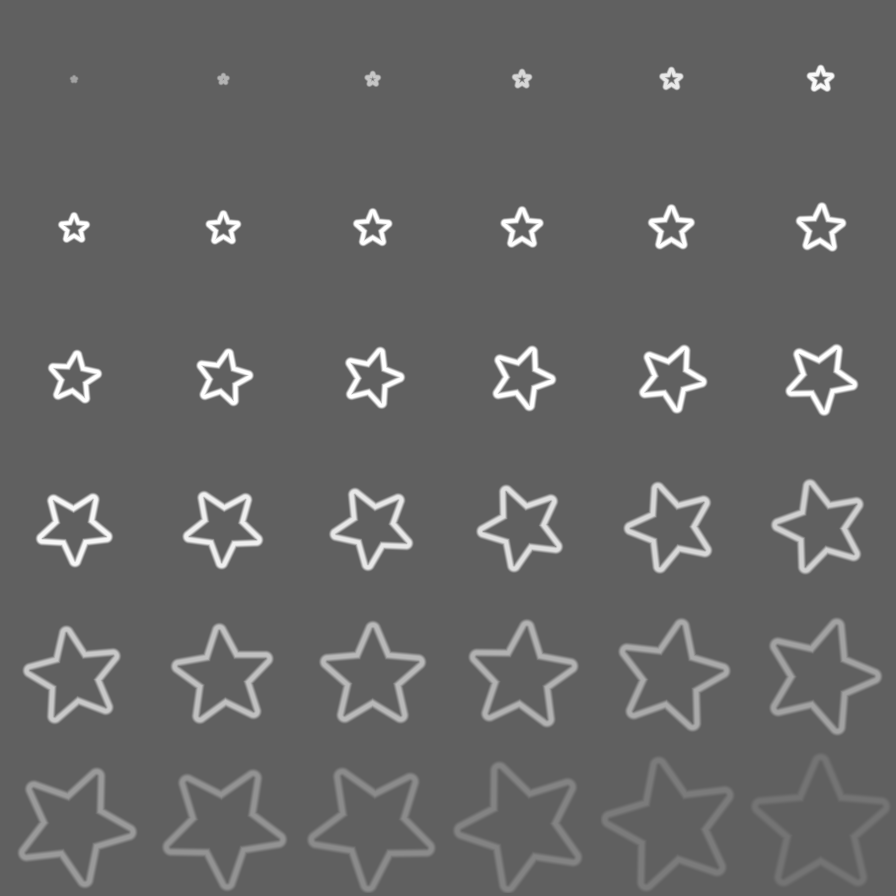
Give the GLSL for this pattern, as a WebGL 1 fragment shader.

```glsl
precision highp float;

uniform vec2 u_resolution;

#define GRID 6.0
#define STAR_CENTER vec2(0.496, 0.469)
#define TIP_RANGE vec2(0.016, 0.460)
#define NOTCH_RATIO 0.42
#define ROUNDING 0.08
#define HALF_WIDTH vec2(0.011, 0.023)
#define SOFTNESS vec2(0.008, 0.017)
#define CELL_MARGIN 0.021
#define BACKGROUND vec3(0.378)
#define LINE_COLOR vec3(1.0)

const float PI = 3.14159265;

// Signed distance to a rounded five-pointed star, turned clockwise
float roundedStar(vec2 p, float tipRadius, float turn) {
    float sector = PI / 5.0;
    float angle = atan(p.x, p.y) - turn;
    angle = abs(mod(angle + sector, 2.0 * sector) - sector);
    vec2 q = length(p) * vec2(sin(angle), cos(angle));

    vec2 tip = vec2(0.0, tipRadius * (1.0 - ROUNDING));
    vec2 notch = tipRadius * NOTCH_RATIO * vec2(sin(sector), cos(sector));
    vec2 edge = notch - tip;
    vec2 fromTip = q - tip;
    float along = clamp(dot(fromTip, edge) / dot(edge, edge), 0.0, 1.0);
    float side = sign(edge.x * fromTip.y - edge.y * fromTip.x);
    return side * length(fromTip - edge * along) - tipRadius * ROUNDING;
}

// Turn eases in late, runs steadily, then speeds up
float frameTurn(float frame) {
    float s = max(frame - 10.3, 0.0) / 24.7;
    return radians(110.0 * s + 34.0 * pow(s, 6.0));
}

// Quick fade in, long fade out
float frameOpacity(float frame) {
    float fadeIn = 0.42 + 0.11 * frame;
    float fadeOut = 1.0 - (frame - 17.0) / 20.5;
    return clamp(min(fadeIn, fadeOut), 0.0, 1.0);
}

void main() {
    vec2 grid = gl_FragCoord.xy / u_resolution * GRID;
    vec2 cell = floor(grid);
    vec2 local = fract(grid);
    float pixel = GRID / min(u_resolution.x, u_resolution.y);

    // Frames run left to right, top to bottom
    float frame = (GRID - 1.0 - cell.y) * GRID + cell.x;
    float progress = frame / (GRID * GRID - 1.0);

    // Outline widens and blurs as the star grows
    float tipRadius = mix(TIP_RANGE.x, TIP_RANGE.y, progress);
    float halfWidth = mix(HALF_WIDTH.x, HALF_WIDTH.y, sqrt(progress));
    float softness = max(mix(SOFTNESS.x, SOFTNESS.y, progress), 0.7 * pixel);
    float dist = abs(roundedStar(local - STAR_CENTER, tipRadius, frameTurn(frame)));
    float line = 1.0 - smoothstep(halfWidth - softness, halfWidth + softness, dist);

    // Trim the outline just inside the cell border
    vec2 border = min(local, 1.0 - local);
    float inside = smoothstep(-0.5 * pixel, 0.5 * pixel, min(border.x, border.y) - CELL_MARGIN);

    float opacity = line * inside * frameOpacity(frame);
    gl_FragColor = vec4(mix(BACKGROUND, LINE_COLOR, opacity), 1.0);
}
```
